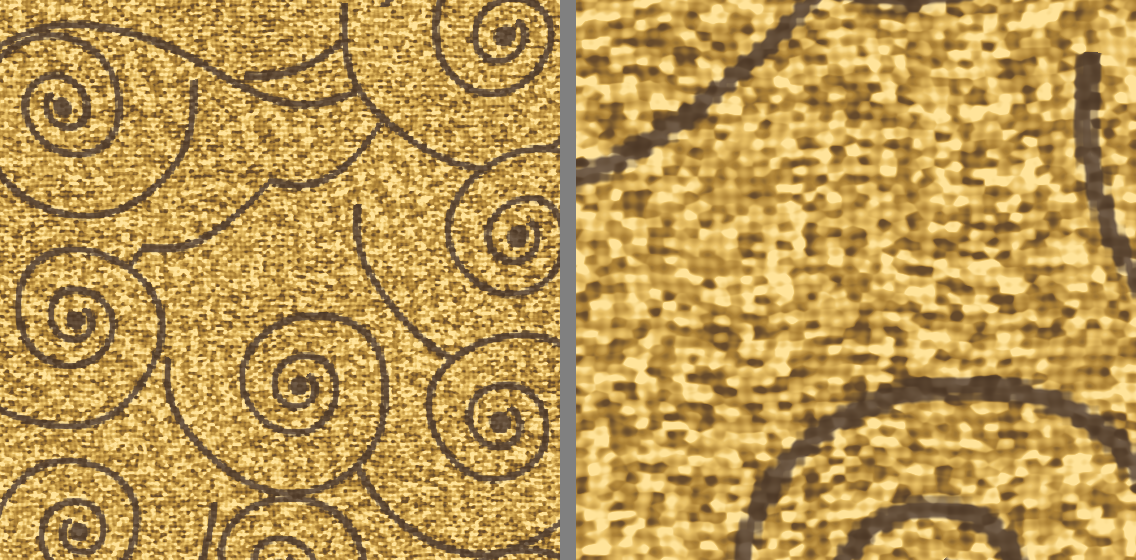
Left, the full canvas; right, a detail of the centre.
Reproduce this pattern procedurally as a WebGL 1 fragment shader.

```glsl
precision highp float;
// Gold brocade: dark scrolling cloud lines woven into glittering metallic thread.
uniform vec2 u_resolution;

const float TAU = 6.2831853;

float hash(vec2 p) {
  return fract(sin(dot(p, vec2(127.1, 311.7))) * 43758.5);
}

// Soft cellular noise: tones of jittered stitches, blended by distance.
float stitches(vec2 p) {
  vec2 cell = floor(p);
  float tone = 0.0, total = 0.0;
  for (int j = -1; j <= 1; j++) {
    for (int i = -1; i <= 1; i++) {
      vec2 id = cell + vec2(float(i), float(j));
      vec2 offset = id + 0.15 + 0.7 * vec2(hash(id), hash(id + 57.3)) - p;
      float weight = exp(-7.0 * dot(offset, offset));
      tone += weight * hash(id + 19.7);
      total += weight;
    }
  }
  return tone / total;
}

// Pulls a coordinate towards thread centres, so lines step like weaving.
vec2 snapToThreads(vec2 p, vec2 count) {
  vec2 q = p * count;
  return (floor(q) + smoothstep(0.15, 0.85, fract(q))) / count;
}

// x: distance to a clockwise spiral with a core; y: distance to its outer rim.
vec2 scroll(vec2 p, float size) {
  float r = length(p);
  float angle = fract(atan(p.x, p.y) / TAU);
  float start = 0.055 * size;
  float lastTurn = floor(1.78 - angle);
  float turn = floor(log(max(r, 0.001) / start) / 0.84 - angle + 0.5);
  turn = clamp(turn, ceil(-0.9 - angle), lastTurn);
  float line = abs(r - start * exp(0.84 * (angle + turn)));
  float rim = r - start * exp(0.84 * (angle + lastTurn));
  return vec2(min(line, r - 0.011 * size), rim);
}

// Distance to the nearest cloud line.
float cloudLines(vec2 p) {
  // Long swells and a scalloped edge lie behind the scrolls.
  float swell = 0.888 + 0.07 * cos((p.x - 0.15) * 7.85);
  float scallops = 0.418 + 0.545 * p.x - 0.05 * abs(sin((p.x - 0.26) * 14.3));
  float crest = 0.863 + 2.1 * pow(max(p.x - 0.44, 0.0), 2.0);
  float d = min(abs(p.y - swell) * 0.92, abs(p.y - scallops) * 0.84);
  if (p.x > 0.44) d = min(d, abs(p.y - crest) * 0.8);

  // Slanted lattice of scrolls; lower ones overlap those above.
  for (int row = 2; row >= -1; row--) {
    for (int column = 2; column >= 0; column--) {
      if (column < 2 && column + row > 1) continue;
      vec2 id = vec2(float(column), float(row));
      vec2 centre = vec2(0.13 + 0.39 * id.x, 0.43 - 0.1 * id.x + 0.36 * id.y);
      centre += 0.02 * sin(id.yx * 4.0 + id * 2.0);
      vec2 q = p - centre;
      if (column == 0 && row != 0) q.x = -q.x;
      float size = column == 2 ? 1.2 : 0.98;
      vec2 s = scroll(q, size);
      d = s.y < 0.0 ? s.x : min(d, s.x);
    }
  }
  return d;
}

// Metallic thread colour from shadow to glint.
vec3 goldRamp(float t) {
  vec3 c = mix(vec3(0.40, 0.29, 0.17), vec3(0.68, 0.51, 0.21), smoothstep(0.0, 0.42, t));
  c = mix(c, vec3(0.91, 0.75, 0.39), clamp((t - 0.4) / 0.4, 0.0, 1.0));
  return mix(c, vec3(1.0, 0.89, 0.60), smoothstep(0.78, 1.05, t));
}

void main() {
  vec2 uv = gl_FragCoord.xy / u_resolution;

  // Uneven sheen from layered sines.
  float sheen = sin(uv.x * 9.0 + 2.0 * sin(uv.y * 7.0)) * sin(uv.y * 13.0 + uv.x * 4.0);

  // Grain, weft rows and warp columns.
  vec2 thread = uv + 0.0012 * sin(uv.yx * vec2(61.0, 47.0));
  float grain = stitches(thread * vec2(130.0, 185.0));
  float weft = sin(thread.y * 112.0 * TAU);
  float warp = sin(thread.x * 118.0 * TAU + 1.5 * sin(uv.y * 90.0));
  float tone = 0.62 + 1.1 * (grain - 0.5) + 0.05 * sheen;
  tone += (0.10 - 0.04 * sheen) * weft + 0.07 * warp;
  vec3 colour = goldRamp(tone);

  // Cloud lines, wavering slightly and stepped by the weave.
  vec2 p = snapToThreads(uv, vec2(120.0, 130.0));
  p += 0.005 * sin(p.yx * vec2(23.0, 19.0) + vec2(1.0, 4.0));
  float d = cloudLines(p) + 0.004 * (grain - 0.5);
  float ink = 1.0 - smoothstep(0.0040, 0.0090, d);
  vec3 inkColour = vec3(0.35, 0.27, 0.20) + 0.10 * (tone - 0.5);
  colour = mix(colour, inkColour, 0.95 * ink);

  gl_FragColor = vec4(colour, 1.0);
}
```
